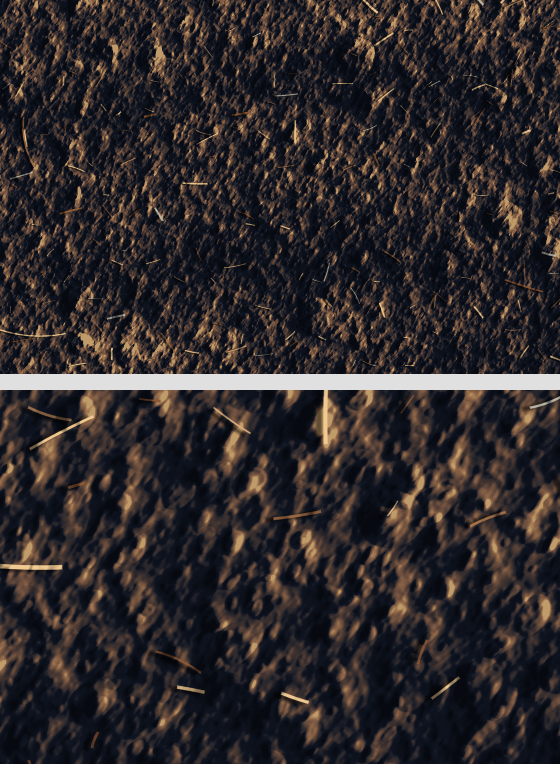
Top: the whole. Bottom: its middle third, enlarged.
This texture is drawn by a Shadertoy shader. Its source:

```glsl
// Tilled dark soil in low warm sun: crumbs, clods, blue shadows and scattered straw.

const vec2  SUN_DIR = vec2(0.98, 0.20);    // towards the sun, on the ground plane
const vec4  RELIEF = vec4(0.34, 0.48, 0.54, 0.34); // steepness of each noise octave
const float BASE_FREQ = 18.0;              // lumps per canvas height
const float GRAIN_ANGLE = 0.85;            // direction in which the crumbs are drawn out
const vec2  GRAIN_SCALE = vec2(0.78, 1.18); // frequency along and across that direction
const float EXPOSURE = 0.232;
const float CONTRAST = 0.64;
const float FURROW_DEPTH = 0.90;           // strength of the broad dark bands
const float SHADOW_STEP = 0.003;           // first step towards the sun
const float STRAW_LEAN = -0.1;             // favoured tilt of the stalks, clockwise
const vec3  STRAW_PALE = vec3(0.86, 0.72, 0.52);
const vec3  STRAW_RUST = vec3(0.50, 0.31, 0.19);
const vec3  STRAW_COOL = vec3(0.66, 0.65, 0.60);
const vec3  SOIL[6] = vec3[6](
    vec3(0.05, 0.07, 0.115), vec3(0.16, 0.15, 0.17), vec3(0.27, 0.21, 0.19),
    vec3(0.42, 0.305, 0.24), vec3(0.56, 0.40, 0.28), vec3(0.75, 0.61, 0.41));

vec2 hash22(vec2 p) {
    vec3 v = fract(p.xyx * vec3(0.1031, 0.1030, 0.0973));
    v += dot(v, v.yzx + 33.33);
    return fract((v.xx + v.yz) * v.zy);
}

mat2 rotation(float angle) {
    float c = cos(angle), s = sin(angle);
    return mat2(c, s, -s, c);
}

float cornerSlope(vec2 cell, vec2 offset) {
    float angle = 6.2832 * hash22(cell).x;
    return dot(vec2(cos(angle), sin(angle)), offset);
}

float gradientNoise(vec2 p) {
    vec2 i = floor(p), f = p - i;
    vec2 u = f * f * f * (f * (f * 6.0 - 15.0) + 10.0);
    vec2 e = vec2(1.0, 0.0);
    return mix(mix(cornerSlope(i, f), cornerSlope(i + e, f - e), u.x),
               mix(cornerSlope(i + e.yx, f - e.yx), cornerSlope(i + 1.0, f - 1.0), u.x), u.y);
}

// Rounded lumps, at most one per grid cell.
float clods(vec2 p, float cell, float share) {
    vec2 home = floor(p / cell);
    float top = 0.0;
    for (int k = 0; k < 9; k++) {
        vec2 id = home + vec2(k % 3 - 1, k / 3 - 1);
        vec2 place = hash22(id + 71.0), kind = hash22(id + 133.0);
        if (kind.x > share) continue;
        float radius = cell * mix(0.18, 0.42, kind.y * kind.y);
        vec2 d = (p - (id + 0.2 + 0.6 * place) * cell) / radius;
        top = max(top, 0.6 * radius * (1.0 - dot(d, d)));
    }
    return top;
}

float soilHeight(vec2 p) {
    vec2 q = p + 0.007 * vec2(gradientNoise(p * 30.0), gradientNoise(p * 30.0 + 40.0));
    mat2 turn = rotation(-GRAIN_ANGLE);
    vec2 crumb = GRAIN_SCALE * (turn * q), grain = GRAIN_SCALE * (turn * p) + 7.0;
    float height = clods(q, 0.13, 0.32) + clods(crumb + 7.0, 0.05, 0.45)
                 + clods(crumb + 7.0, 0.021, 0.55);
    float freq = BASE_FREQ;
    for (int i = 0; i < 4; i++) {
        float n = gradientNoise(grain * freq + 19.0);
        height += RELIEF[i] / freq * (0.85 * n + 0.4 * abs(n));
        grain = rotation(0.9) * grain;
        freq *= 2.07;
    }
    return height;
}

// Slope facing the sun together with the steepest rise that hides it.
float sunlight(vec2 p) {
    float ground = soilHeight(p), reach = SHADOW_STEP;
    float slope = (soilHeight(p + SUN_DIR * reach) - ground) / reach;
    float horizon = slope;
    for (int i = 0; i < 7; i++) {
        reach *= 1.52;
        horizon = max(horizon, (soilHeight(p + SUN_DIR * reach) - ground) / reach);
    }
    return -0.7 * slope - horizon;
}

vec3 soilColor(float tone) {
    vec3 color = SOIL[0] * mix(1.1, 0.5, clamp(-1.2 * tone, 0.0, 1.0));
    for (int i = 0; i < 5; i++)
        color = mix(color, SOIL[i + 1], clamp(tone * 5.0 - float(i), 0.0, 1.0));
    return color;
}

// Blunt stalk along x, slightly bowed.
float strawDistance(vec2 q, vec2 halfSize, float bend) {
    q.y += bend * q.x * q.x / halfSize.x;
    vec2 d = abs(q) - halfSize;
    return length(max(d, 0.0)) + min(max(d.x, d.y), 0.0);
}

// One layer of stalks; each also drops a small shadow away from the sun.
void addStraw(inout vec3 color, vec2 p, float cell, float share, float width, float bow, float tone) {
    float blur = 0.7 / iResolution.y;
    vec2 home = floor(p / cell);
    for (int k = 0; k < 9; k++) {
        vec2 id = home + vec2(k % 3 - 1, k / 3 - 1);
        vec2 seed = id + floor(cell * 900.0);
        vec2 place = hash22(seed), kind = hash22(seed + 37.0), form = hash22(seed + 59.0);
        if (kind.x > share) continue;
        float lean = 2.0 * kind.y - 1.0;
        mat2 turn = rotation(STRAW_LEAN + 1.57 * lean * mix(0.65, 1.0, abs(lean)));
        vec2 q = p - (id + 0.2 + 0.6 * place) * cell;
        vec2 halfSize = vec2(cell * mix(0.10, 0.32, form.x * form.x),
                             width * mix(0.6, 1.6, form.y * form.y * form.y));
        float bend = bow * (place.x - 0.5);
        float d = strawDistance(turn * q, halfSize, bend);
        float s = strawDistance(turn * (q + SUN_DIR * 0.006), halfSize, bend);
        vec3 tint = mix(STRAW_PALE, STRAW_RUST, smoothstep(0.4, 0.8, place.y));
        tint = mix(tint, STRAW_COOL, step(0.88, fract(form.x * 7.0)));
        tint *= mix(0.5, 1.1, clamp(0.6 + 0.9 * tone, 0.0, 1.0));
        color *= 1.0 - 0.5 * (1.0 - smoothstep(-0.001, 0.003, s));
        color = mix(color, tint, 1.0 - smoothstep(-blur, blur, d));
    }
}

void mainImage(out vec4 fragColor, in vec2 fragCoord) {
    vec2 p = fragCoord / iResolution.y + 3.0;
    // Sunlit relief, dimmed along furrows and in patches
    float furrows = FURROW_DEPTH * gradientNoise(vec2(p.x * 1.0, p.y * 4.5 - p.x * 0.1));
    float patches = 0.45 * gradientNoise(p * 8.0);
    float tone = EXPOSURE + CONTRAST * (sunlight(p) + furrows + patches);
    vec3 color = soilColor(tone);
    // Fine fibres, short stalks and a few long bent stems
    addStraw(color, p, 0.075, 0.35, 0.0010, 0.2, tone);
    addStraw(color, p, 0.120, 0.50, 0.0020, 0.12, tone);
    addStraw(color, p, 0.420, 0.30, 0.0015, 0.5, tone);
    fragColor = vec4(color, 1.0);
}
```
